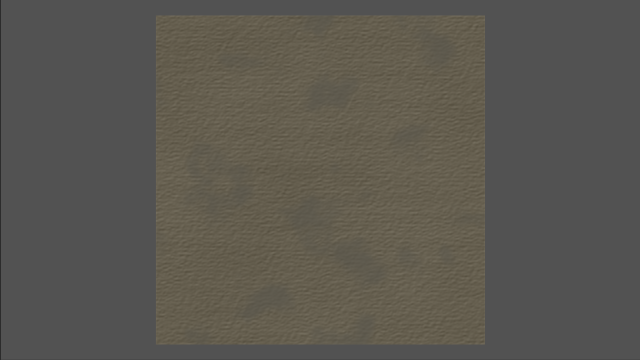
Write a WebGL 2 fragment shader that draws this texture.

```glsl
#version 300 es
precision highp float;
// A square of olive-brown ribbed, embossed cloth on a plain grey ground.

uniform vec2 u_resolution;
out vec4 fragColor;

float hash(vec2 cell) {
    vec3 q = fract(cell.xyx * vec3(0.1031, 0.1030, 0.0973));
    q += dot(q, q.yzx + 33.33);
    return fract((q.x + q.y) * q.z);
}

float valueNoise(vec2 p) {
    vec2 cell = floor(p);
    vec2 f = fract(p);
    f = f * f * (3.0 - 2.0 * f);
    float low = mix(hash(cell), hash(cell + vec2(1, 0)), f.x);
    float high = mix(hash(cell + vec2(0, 1)), hash(cell + vec2(1, 1)), f.x);
    return mix(low, high, f.y);
}

float fbm(vec2 p) {
    float sum = 0.0;
    float weight = 0.5;
    for (int octave = 0; octave < 4; octave++) {
        sum += weight * valueNoise(p);
        p = mat2(0.8, 0.6, -0.6, 0.8) * p * 2.0 + 17.3;
        weight *= 0.5;
    }
    return sum / 0.9375;
}

// Height of the cloth: slanted grains laid over wavering horizontal ribs.
float clothHeight(vec2 p) {
    vec2 slanted = vec2(p.x - 0.5 * p.y, p.y);
    float grain = valueNoise(slanted * vec2(105.0, 170.0) + 40.0);
    float fine = valueNoise(slanted * vec2(190.0, 260.0) + 90.0);
    float waver = valueNoise(p * vec2(55.0, 30.0) + 12.0);
    float rib = sin(6.2832 * (p.y * 88.0 + 0.7 * waver));
    return grain + 0.4 * fine + 0.13 * rib;
}

vec3 clothColor(vec2 p) {
    // Relief lit from the upper left
    vec2 toLight = vec2(-0.0014, 0.0022);
    float relief = clothHeight(p - toLight) - clothHeight(p + toLight);

    // Broad fading, faint horizontal bands and sparse greyer stains
    float fading = fbm(p * 5.0 + 20.0) - 0.5;
    float bands = valueNoise(vec2(p.x * 4.0, p.y * 38.0) + 60.0) - 0.5;
    float stain = smoothstep(0.58, 0.82, fbm(p * 9.0 + 71.0));

    vec3 color = vec3(0.397, 0.371, 0.309);
    color += 0.045 * relief + 0.035 * fading + 0.012 * bands;
    return mix(color, vec3(0.345, 0.335, 0.300), 0.55 * stain);
}

void main() {
    // Centred coordinates in units of the canvas height
    vec2 p = (gl_FragCoord.xy - 0.5 * u_resolution) / u_resolution.y;
    float pixel = 1.0 / u_resolution.y;

    // Grey ground with a thin dark line at the left and a faint one below
    vec3 color = vec3(0.322);
    vec2 fromCorner = gl_FragCoord.xy / u_resolution.y;
    float leftLine = 1.0 - smoothstep(-0.5 * pixel, 0.5 * pixel, fromCorner.x - 0.0025);
    float bottomLine = 1.0 - smoothstep(-0.5 * pixel, 0.5 * pixel, fromCorner.y - 0.003);
    color = mix(color, vec3(0.29), bottomLine);
    color = mix(color, vec3(0.17), leftLine);

    // Square of cloth with a slightly paler rim
    float edge = max(abs(p.x - 0.001), abs(p.y)) - 0.457;
    float inside = 1.0 - smoothstep(-0.5 * pixel, 0.5 * pixel, edge);
    float rim = smoothstep(-0.004, -0.001, edge);
    color = mix(color, clothColor(p) + 0.015 * rim, inside);

    fragColor = vec4(color, 1.0);
}
```
